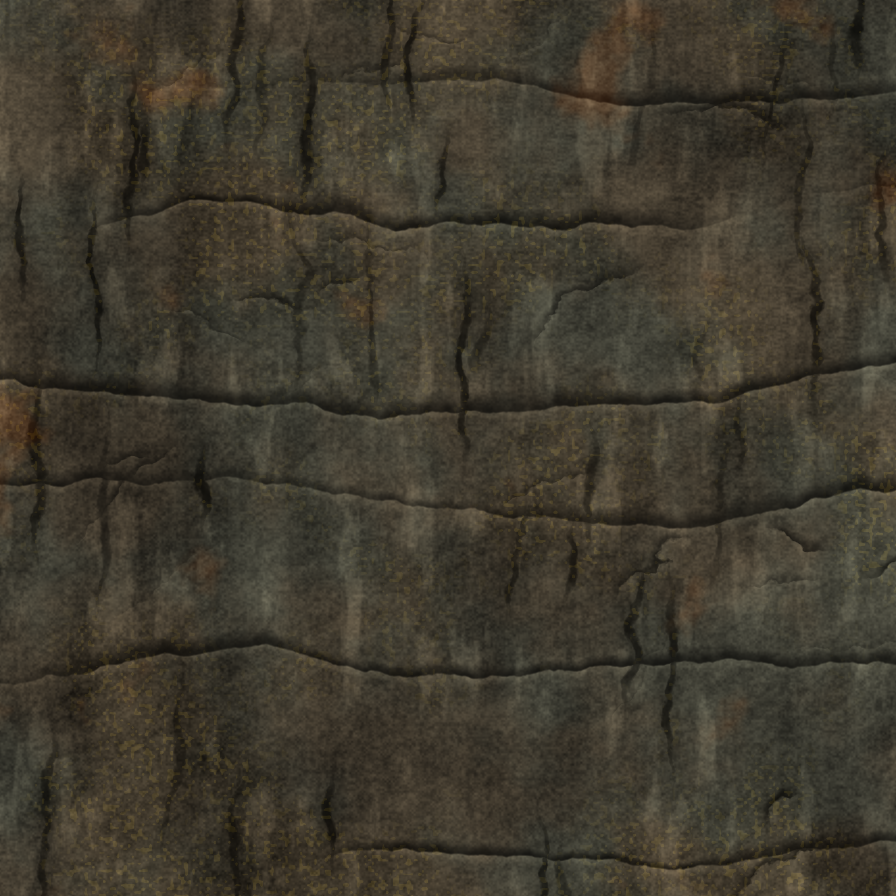
A WebGL 1 fragment shader for this texture:

```glsl
precision highp float;
// Dark weathered rock wall with horizontal ledges, vertical cracks and moss specks.
uniform vec2 u_resolution;

float hash(vec2 p) {
  return fract(sin(dot(p, vec2(127.1, 311.7))) * 43758.5453);
}

float noise(vec2 p) {
  vec2 i = floor(p), f = fract(p);
  f = f * f * (3.0 - 2.0 * f);
  return mix(mix(hash(i), hash(i + vec2(1, 0)), f.x),
             mix(hash(i + vec2(0, 1)), hash(i + vec2(1, 1)), f.x), f.y);
}

float fbm(vec2 p) {
  float sum = 0.0, amp = 0.5;
  for (int i = 0; i < 5; i++) {
    sum += amp * noise(p);
    p = mat2(1.6, 1.2, -1.2, 1.6) * p + 7.3;
    amp *= 0.52;
  }
  return sum;
}

// Shadow above an edge at d = 0 (x) and the lit lip below it (y).
vec2 ledgeProfile(float d, float depth) {
  float shadow = smoothstep(-0.002, 0.001, d) * (1.0 - smoothstep(0.0, depth, d));
  float lip = smoothstep(-0.012, -0.001, d) * (1.0 - smoothstep(-0.002, 0.001, d));
  return vec2(shadow, lip);
}

// Long uneven ledges across the whole wall.
vec2 ledges(vec2 uv) {
  vec2 result = vec2(0.0);
  for (int i = 0; i < 6; i++) {
    float k = float(i);
    float height = (k + 0.35 + 0.4 * hash(vec2(k, 3.0))) / 6.0
      + 0.09 * (noise(vec2(uv.x * 4.0, k * 9.1)) - 0.5)
      + 0.025 * (fbm(vec2(uv.x * 18.0, k * 5.7)) - 0.5);
    float depth = 0.006 + 0.024 * noise(vec2(uv.x * 8.0, k * 3.3));
    float strength = smoothstep(0.2, 0.65, noise(vec2(uv.x * 3.5, k * 7.7 + 2.0)));
    result = max(result, strength * ledgeProfile(uv.y - height, depth));
  }
  return result;
}

// Short slanting creases, mostly rising to the right.
vec2 creases(vec2 uv, float wobble) {
  vec2 result = vec2(0.0);
  for (int i = 0; i < 26; i++) {
    float k = float(i);
    vec2 p = uv - vec2(hash(vec2(k, 11.0)), hash(vec2(k, 12.0)));
    float a = mix(-0.4, 0.95, hash(vec2(k, 13.0)));
    p = vec2(cos(a) * p.x + sin(a) * p.y, cos(a) * p.y - sin(a) * p.x);
    float reach = mix(0.03, 0.11, hash(vec2(k, 14.0)));
    float taper = 1.0 - smoothstep(0.3, 1.0, abs(p.x) / reach);
    float d = p.y + 0.04 * wobble + 1.2 * p.x * p.x;
    float dark = hash(vec2(k, 15.0));
    result = max(result, taper * vec2(dark, 0.6) * ledgeProfile(d, 0.004 + 0.012 * dark));
  }
  return result;
}

// Tapering, ragged, nearly vertical cracks with a soft stain around them.
float cracks(vec2 uv, float wobble) {
  float result = 0.0;
  for (int i = 0; i < 38; i++) {
    float k = float(i);
    vec2 p = uv - vec2((k + hash(vec2(k, 21.0))) / 38.0, hash(vec2(k, 22.0)));
    float reach = mix(0.05, 0.17, hash(vec2(k, 23.0)));
    float taper = 1.0 - smoothstep(0.2, 1.0, abs(p.y) / reach);
    float bend = 0.02 * (noise(vec2(uv.y * 13.0, k * 4.1)) - 0.5);
    float d = abs(p.x - p.y * mix(-0.05, 0.14, hash(vec2(k, 24.0))) + bend + 0.025 * wobble);
    float width = taper * mix(0.002, 0.008, noise(vec2(uv.y * 22.0, k * 6.3)));
    float core = 1.0 - smoothstep(width * 0.4, width + 0.002, d);
    float stain = 0.3 * (1.0 - smoothstep(0.0, 0.02, d));
    result = max(result, taper * mix(0.45, 1.0, hash(vec2(k, 25.0))) * max(core, stain));
  }
  return result;
}

void main() {
  vec2 uv = gl_FragCoord.xy / u_resolution;
  float wobble = fbm(uv * 30.0) - 0.5;

  // Broad patches, vertical weathering, relief lit from above and fine grain.
  float patches = fbm(uv * 6.0 + 3.0) - 0.5;
  float runs = fbm(uv * vec2(24.0, 5.0) + 40.0) - 0.5;
  vec2 q = uv * vec2(17.0, 22.0) + 60.0;
  float relief = fbm(q) - fbm(q + vec2(-0.05, 0.09));
  float grain = noise(uv * 230.0) + noise(uv * 430.0 + 9.0) - 1.0;
  float tone = 0.234 + 0.15 * patches + 0.13 * runs + 0.3 * relief + 0.06 * grain;
  tone += 0.08 * smoothstep(0.55, 0.75, fbm(uv * vec2(38.0, 12.0) + 80.0));

  // Ledges, creases and cracks.
  vec2 edges = max(ledges(uv), creases(uv, wobble));
  float crack = cracks(uv, wobble);
  float ragged = 0.75 + 0.5 * noise(uv * 90.0);
  float dark = clamp(max(edges.x * 0.75, crack * 0.8) * ragged, 0.0, 0.85);
  tone += 0.065 * edges.y * ragged;
  tone = mix(tone, 0.065, dark);

  // Cool grey to warm brown stone, with rare rust.
  float warmth = smoothstep(0.3, 0.65, fbm(uv * 8.0 + 120.0));
  vec3 color = tone * mix(vec3(1.02, 1.01, 0.85), vec3(1.13, 1.0, 0.79), warmth);
  float rust = smoothstep(0.66, 0.8, fbm(uv * 9.0 + 200.0));
  color += rust * vec3(0.07, 0.01, -0.02);

  // Ochre moss specks gather near the cracks.
  float mossArea = smoothstep(0.45, 0.7, fbm(uv * 7.0 + 160.0) + 0.25 * crack);
  float specks = smoothstep(0.62, 0.8, noise(uv * 250.0 + 31.0));
  color += mossArea * (specks * vec3(0.08, 0.065, 0.01) - 0.02);

  gl_FragColor = vec4(clamp(color, 0.0, 1.0), 1.0);
}
```
